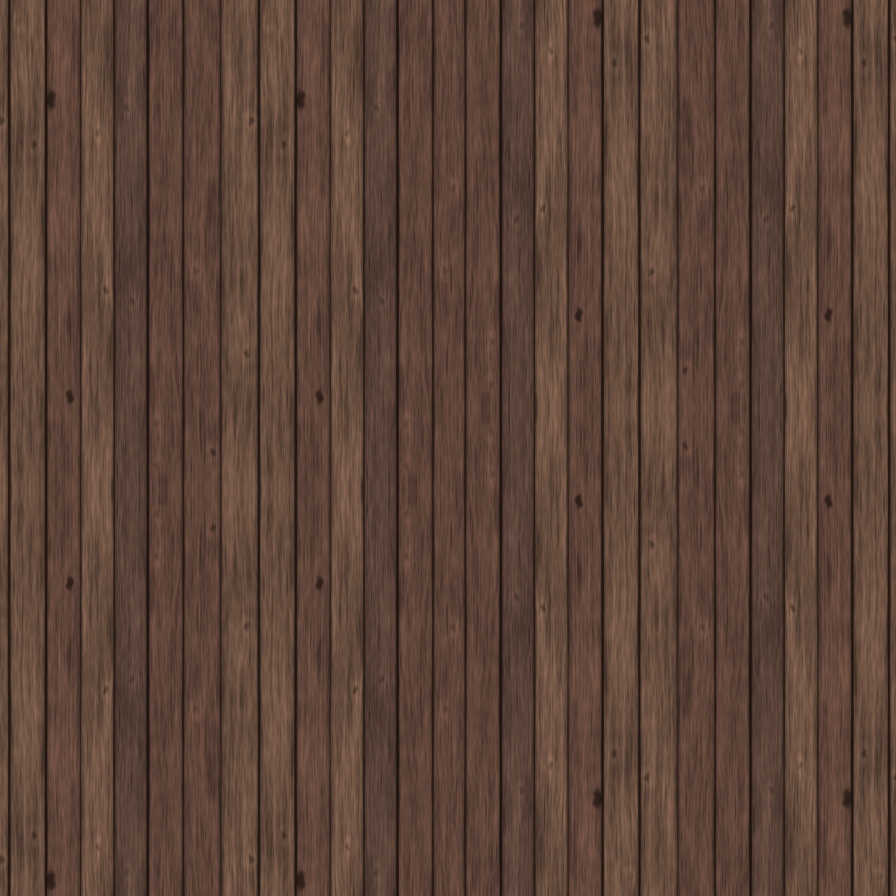
Write a three.js fragment shader that draws this texture.

```glsl
// Dark weathered planks: upright boards in a repeat of seven, parted by thin dark gaps.
// The repeat is mirrored in height and turned half round on the right side;
// stretched cellular noise draws fibres and fine cracks, layered sines bend them.
varying vec2 vUv;

const float TAU = 6.2831853;
const float BOARDS_ACROSS = 25.12;
const float BOARDS_PER_REPEAT = 7.0;
const float FIRST_GAP = 0.0107;
const float MIRROR_HEIGHT = 0.453;

const vec3 RED_WOOD = vec3(0.376, 0.270, 0.225);
const vec3 TAN_WOOD = vec3(0.412, 0.309, 0.250);
const vec3 GREY_WOOD = vec3(0.352, 0.262, 0.221);
const vec3 KNOT_DARK = vec3(0.150, 0.100, 0.078);
const vec3 GAP_BLACK = vec3(0.112, 0.072, 0.052);

vec2 hash2(vec2 p) {
  vec3 q = fract(p.xyx * vec3(0.1031, 0.1030, 0.0973));
  q += dot(q, q.yzx + 33.33);
  return fract((q.xx + q.yz) * q.zy);
}

// Distance to the nearest scattered point
float cellular(vec2 p) {
  vec2 cell = floor(p);
  float nearest = 2.0;
  for (int j = -1; j <= 1; j++) {
    for (int i = -1; i <= 1; i++) {
      vec2 neighbour = cell + vec2(float(i), float(j));
      vec2 toPoint = neighbour + hash2(neighbour) - p;
      nearest = min(nearest, dot(toPoint, toPoint));
    }
  }
  return sqrt(nearest);
}

float wobble(float y, float seed) {
  return 0.65 * sin(y * 17.0 + seed) + 0.28 * sin(y * 43.0 + seed * 2.3)
       + 0.07 * sin(y * 97.0 + seed * 4.1);
}

// Board coordinate with the uneven plank widths of one repeat
float boardCoordinate(float x) {
  float u = (x - FIRST_GAP) * BOARDS_ACROSS;
  return u + 0.057 - 0.078 * cos(TAU * (u - 1.0) / BOARDS_PER_REPEAT);
}

float isBoard(float board, float wanted) {
  return 1.0 - step(0.5, abs(board - wanted));
}

float tanBoard(float board) {
  return (1.0 - mod(board, 2.0)) * (1.0 - isBoard(board, 4.0));
}

vec3 boardColour(float board) {
  vec3 colour = mix(RED_WOOD, TAN_WOOD, tanBoard(board));
  return mix(colour, GREY_WOOD, isBoard(board, 3.0));
}

// Relative brightness of fibres, long streaks, stains and sharp cracks
float grain(vec2 p, float board) {
  float seed = board * 17.3 + 5.0;
  float x = p.x + 0.035 * wobble(p.y, seed);
  float fibre = cellular(vec2(x * 15.0 + seed, p.y * 48.0));
  float thread = cellular(vec2(x * 17.0 + seed, p.y * 13.0 + 20.0));
  float streak = cellular(vec2(x * 5.0 + seed, p.y * 7.0 + 40.0));
  float stain = cellular(vec2(x * 1.6 + seed, p.y * 6.0 + 80.0));
  float crack = smoothstep(0.20, 0.06, cellular(vec2(x * 5.5 + seed, p.y * 8.0 + 120.0)));
  float smudge = smoothstep(0.35, 0.05, cellular(vec2(x * 1.8 + seed, p.y * 8.0 + 160.0)));
  float greyPatch = isBoard(board, 3.0) * exp(-pow((p.y - 0.21) / 0.06, 2.0));
  float streakDepth = 0.16 + 0.14 * tanBoard(board);
  return 1.025 + 0.24 * (fibre - 0.45) + 0.22 * (thread - 0.45)
       + streakDepth * (streak - 0.45) + 0.20 * (stain - 0.45)
       - 0.15 * crack - 0.11 * smudge - 0.11 * greyPatch;
}

// Distance from a knot centre in canvas units, with a slightly ragged outline
float knotDistance(vec2 p, vec2 centre, float stretch) {
  vec2 d = (p - centre) * vec2(1.0 / BOARDS_ACROSS, 1.0 / stretch);
  d.x += 0.0010 * sin(p.y * 420.0 + centre.x * 9.0);
  return length(d);
}

vec3 addKnots(vec3 colour, vec2 p, float board) {
  float isSplit = isBoard(board, 1.0);
  for (int i = 0; i < 2; i++) {
    float k = float(i);
    // Dark splits in one board of the repeat
    float split = knotDistance(p, vec2(0.68 - 0.55 * k, 0.104 + 0.332 * k), 1.9);
    float size = 0.0058 + 0.002 * k;
    colour = mix(colour, KNOT_DARK, isSplit * 0.85 * smoothstep(size, size * 0.35, split));
    // Small knots in the others: pale rim, dark heart
    vec2 place = hash2(vec2(board * 3.7 + 2.0, k * 9.1 + 4.0));
    place = mix(place, vec2(0.12, 0.05 + 0.09 * k), isBoard(board, 4.0));
    float knot = knotDistance(p, vec2(0.2 + 0.6 * place.x, 0.53 * place.y), 1.7);
    float rim = smoothstep(0.010, 0.005, knot);
    float heart = smoothstep(0.004, 0.001, knot);
    colour *= 1.0 + (1.0 - isSplit) * (0.10 * rim - (0.12 + 0.25 * place.x) * heart);
  }
  return colour;
}

// Thin dark gap, uneven from line to line, with a faint shadow on both boards
vec3 addGap(vec3 colour, float u, float y) {
  float edge = floor(u + 0.5);
  float id = mod(edge, BOARDS_PER_REPEAT);
  float weight = cos(TAU * id / 3.5 - 1.0);
  float offset = abs(u - edge + 0.004 * wobble(y, id * 3.1));
  float width = 0.029 + 0.009 * weight + 0.004 * wobble(y * 2.0, id);
  float depth = 0.81 + 0.14 * weight;
  colour *= 1.0 - 0.17 * smoothstep(0.12, 0.03, offset);
  return mix(colour, GAP_BLACK, depth * smoothstep(width + 0.022, width - 0.022, offset));
}

void main() {
  // Half turn on the right, then mirror in height
  vec2 p = vUv.x < 0.5013 ? vUv : vec2(1.0026, 0.9974) - vUv;
  float y = abs(p.y - MIRROR_HEIGHT);
  float u = boardCoordinate(p.x);
  float board = mod(floor(u), BOARDS_PER_REPEAT);
  vec2 onBoard = vec2(fract(u), y);

  vec3 colour = boardColour(board) * grain(onBoard, board);
  colour = addKnots(colour, onBoard, board);
  gl_FragColor = vec4(addGap(colour, u, y), 1.0);
}
```
